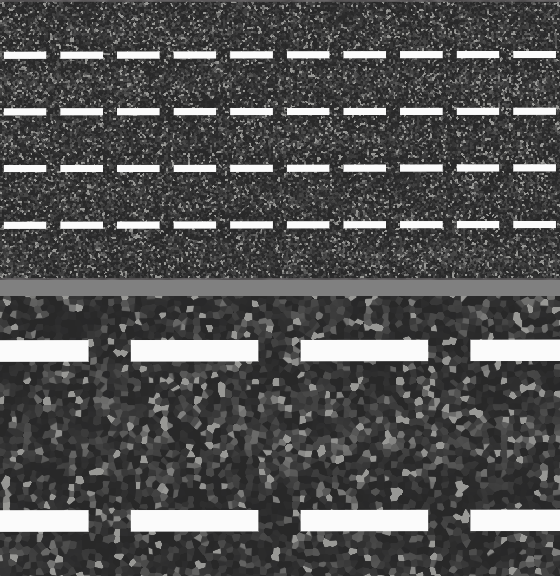
Top: the whole. Bottom: its middle third, enlarged.
Write a Shadertoy shader that draws this texture.

```glsl
// Speckled asphalt road with four rows of ten white lane dashes.
// Soft cellular grains make the stone chips; stretched noise and lane-wide
// bands shift their brightness, and box distances draw the dashes.

const vec2  DASH_COUNT  = vec2(10.0, 4.0);
const vec2  DASH_FIRST  = vec2(0.0895, 0.1955);  // centre of lower left dash
const vec2  DASH_PERIOD = vec2(0.2022, 0.2024);
const vec2  DASH_HALF   = vec2(0.0760, 0.0128);
const float ROAD_TILT   = 0.0013;                // rise per unit of width
const float GRAIN_SIZE  = 0.0078;
const float GRAIN_SHARPNESS = 22.0;
const float EDGE_WIDTH  = 0.0062;
const float TAU         = 6.2831853;
const vec3  PAINT       = vec3(0.985);
const vec3  TAR         = vec3(0.155, 0.155, 0.157);
const vec3  STONE       = vec3(1.0, 1.0, 0.975);
const vec3  KERB        = vec3(0.37, 0.36, 0.365);

float hash(vec2 p) {
    vec3 q = fract(vec3(p.xyx) * 0.1031);
    q += dot(q, q.yzx + 33.33);
    return fract((q.x + q.y) * q.z);
}

float noise(vec2 p) {
    vec2 i = floor(p), f = fract(p);
    f = f * f * (3.0 - 2.0 * f);
    float low  = mix(hash(i), hash(i + vec2(1.0, 0.0)), f.x);
    float high = mix(hash(i + vec2(0.0, 1.0)), hash(i + 1.0), f.x);
    return mix(low, high, f.y);
}

// Random value per cell, blended softly across cell borders
float grains(vec2 p) {
    vec2 cell = floor(p), f = fract(p);
    float sum = 0.0, total = 0.0;
    for (int y = -1; y <= 1; y++) {
        for (int x = -1; x <= 1; x++) {
            vec2 o = vec2(x, y), id = cell + o;
            vec2 site = o + 0.15 + 0.7 * vec2(hash(id + 17.3), hash(id + 71.9));
            vec2 d = site - f;
            float weight = exp(-GRAIN_SHARPNESS * dot(d, d));
            sum += weight * hash(id);
            total += weight;
        }
    }
    return sum / max(total, 1e-6);
}

// Brightness of the surface: lighter mid-lane, streaked along the road
float wear(vec2 p) {
    float lane = (p.y - DASH_FIRST.y) / DASH_PERIOD.y;
    float band = 0.5 - 0.5 * cos(TAU * lane);
    float streak = noise(p * vec2(2.2, 14.0) + 5.0);
    float patches = noise(p * vec2(7.0, 24.0) + 31.0);
    return 0.42 * band + 0.40 * streak + 0.18 * patches;
}

vec3 asphalt(vec2 p) {
    float chip = grains(p / GRAIN_SIZE);
    chip = clamp((chip - 0.5) * 1.15 + 0.5, 0.0, 1.0);
    chip = pow(chip, mix(1.9, 0.55, wear(p)));
    float light = 0.19 * pow(chip, 1.5) + 0.25 * pow(chip, 14.0);
    return TAR + STONE * light;
}

// Signed distance to the nearest dash
float dashDistance(vec2 p) {
    vec2 q = p - DASH_FIRST;
    vec2 index = clamp(round(q / DASH_PERIOD), vec2(0.0), DASH_COUNT - 1.0);
    vec2 d = abs(q - index * DASH_PERIOD) - DASH_HALF;
    return length(max(d, 0.0)) + min(max(d.x, d.y), 0.0);
}

void mainImage(out vec4 fragColor, in vec2 fragCoord) {
    vec2 uv = fragCoord / iResolution.y;
    float pixel = 1.0 / iResolution.y;
    vec2 road = vec2(uv.x, uv.y - ROAD_TILT * uv.x);

    vec3 color = asphalt(uv);

    // Thin grey strips along the top and bottom
    float edge = min(uv.y, 1.0 - uv.y) - EDGE_WIDTH;
    float strip = 1.0 - smoothstep(-0.5 * pixel, 0.5 * pixel, edge);
    color = mix(color, KERB * (0.85 + 0.3 * noise(uv * 30.0)), strip);

    // Painted dashes
    float dash = 1.0 - smoothstep(-0.5 * pixel, 0.5 * pixel, dashDistance(road));
    color = mix(color, PAINT, dash);

    fragColor = vec4(color, 1.0);
}
```
